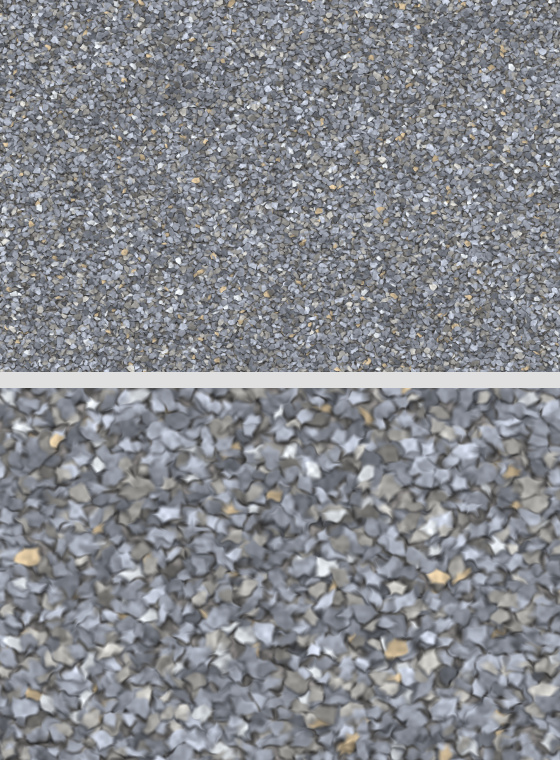
Top: the whole. Bottom: its middle third, enlarged.
This texture is drawn by a Shadertoy shader. Its source:

```glsl
// Bed of small, angular slate-grey stone chips with a few white and tan ones.

const float ROWS = 64.0;          // chip cells along the canvas height
const int LAYERS = 3;             // stacked layers of chips
const int SIDES = 5;              // sides of each chip
const float TAU = 6.2831853;

const vec2 CHIP_LENGTH = vec2(0.42, 0.80);  // half length range, in cells
const vec2 CHIP_ASPECT = vec2(0.42, 0.88);  // width over length range
const float CHIP_TURN = 2.3;                // spread of chip angles, radians
const vec2 TONE = vec2(0.36, 0.88);         // darkest and lightest common chip

const vec3 SLATE_TINT = vec3(0.955, 0.99, 1.065);
const vec3 WARM_TINT = vec3(1.02, 1.01, 0.985);
const vec3 TAN = vec3(0.80, 0.72, 0.59);
const vec3 WHITE = vec3(0.87, 0.89, 0.91);
const vec3 GAP = vec3(0.47, 0.46, 0.455);

const float WARM_SHARE = 0.25;
const float TAN_SHARE = 0.022;
const float WHITE_SHARE = 0.04;
const float SHADOW = 0.34;
const float SHADOW_WIDTH = 0.28;
const float EDGE = 0.85;          // edge softness, in cells per 5 cells
const float WARP = 0.30;          // roughness of the outlines
const float TILT = 0.09;
const float GRAIN = 0.20;
const float DRIFT = 0.06;

vec3 hash3(vec2 p) {
    vec3 q = fract(p.xyx * vec3(0.1031, 0.1030, 0.0973));
    q += dot(q, q.yxz + 33.33);
    return fract((q.xxy + q.yzz) * q.zyx);
}

float valueNoise(vec2 p) {
    vec2 cell = floor(p);
    vec2 f = fract(p);
    f = f * f * (3.0 - 2.0 * f);
    float low = mix(hash3(cell).x, hash3(cell + vec2(1, 0)).x, f.x);
    float high = mix(hash3(cell + vec2(0, 1)).x, hash3(cell + vec2(1, 1)).x, f.x);
    return mix(low, high, f.y);
}

// Irregular convex polygon of about unit radius
float chipShape(vec2 q, float seed) {
    float d = -1.0;
    for (int i = 0; i < SIDES; i++) {
        float r = fract(seed * 7.31 * float(i + 2));
        float a = (float(i) + 0.7 * r + seed) * TAU / float(SIDES);
        float reach = mix(0.66, 1.02, fract(r * 13.7));
        d = max(d, dot(q, vec2(cos(a), sin(a))) - reach);
    }
    return max(d, length(q) - 1.08);
}

vec3 chipColor(vec3 pick, vec3 tone) {
    float value = mix(TONE.x, TONE.y, 0.5 * (tone.x + tone.y));
    vec3 color = value * (pick.x < WARM_SHARE ? WARM_TINT : SLATE_TINT);
    if (pick.y < TAN_SHARE) color = TAN * mix(0.85, 1.1, tone.z);
    else if (pick.y < TAN_SHARE + WHITE_SHARE) color = WHITE * mix(0.92, 1.05, tone.z);
    return color;
}

// Paints one layer of scattered chips over the ground colour
vec3 paintLayer(vec3 ground, vec2 p, float layer, float softness) {
    vec2 g = p + layer * vec2(37.37, 53.61);
    vec2 home = floor(g);
    for (int y = 1; y >= -1; y--)
    for (int x = -1; x <= 1; x++) {
        vec2 id = home + vec2(x, y);
        vec3 place = hash3(id + 11.0);
        vec3 form = hash3(id + 217.0);
        vec3 pick = hash3(id + 431.0);
        vec3 tone = hash3(id + 659.0);

        // Chip frame and distance
        vec2 offset = g - id - place.xy;
        float angle = (place.z - 0.5) * CHIP_TURN;
        float c = cos(angle), s = sin(angle);
        float halfLength = mix(CHIP_LENGTH.x, CHIP_LENGTH.y, form.x * form.x);
        vec2 size = halfLength * vec2(1.0, mix(CHIP_ASPECT.x, CHIP_ASPECT.y, form.y));
        vec2 q = vec2(c * offset.x + s * offset.y, c * offset.y - s * offset.x) / size;
        float d = chipShape(q, form.z) * size.y;

        // Shadow falls mostly below the chip
        float below = 0.5 - 0.5 * offset.y / (length(offset) + 0.001);
        float shade = smoothstep(SHADOW_WIDTH, 0.0, d) * mix(0.05, 1.0, below);
        ground *= 1.0 - SHADOW * shade;

        // Tilted face
        vec3 color = chipColor(pick, tone);
        color *= 1.0 + TILT * dot(q, pick.yz * 2.0 - 1.0);
        color *= mix(0.93, 1.0, layer / float(LAYERS - 1));
        ground = mix(ground, color, smoothstep(softness, -softness, d));
    }
    return ground;
}

void mainImage(out vec4 fragColor, in vec2 fragCoord) {
    float pixel = ROWS / iResolution.y;
    vec2 p = fragCoord * pixel;
    float softness = max(0.6 * pixel, EDGE / 5.0 * 0.8);

    // Rough outlines
    vec2 rough = vec2(valueNoise(p * 2.1), valueNoise(p * 2.1 + 40.0)) - 0.5;
    vec2 bent = p + WARP * rough;

    // Grit in the gaps, then chips from the bottom up
    vec3 color = GAP * mix(0.65, 1.35, valueNoise(p * 2.6));
    for (int i = 0; i < LAYERS; i++)
        color = paintLayer(color, bent, float(i), softness);

    // Fine mineral grain and broad uneven light
    color *= 1.0 + GRAIN * (valueNoise(p * 3.4 + 90.0) - 0.5);
    color *= 1.0 + DRIFT * (valueNoise(p * 0.09 + 5.0) - 0.5);
    fragColor = vec4(clamp(color, 0.0, 1.0), 1.0);
}
```
